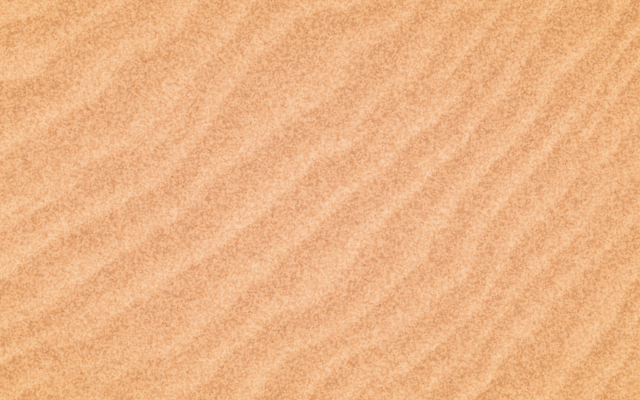
Give the GLSL for this texture, as a Shadertoy shader.

```glsl
// Wind-rippled pale orange sand with fine grains, lit softly from the upper left.

const vec3 SHADE_SAND = vec3(0.82, 0.56, 0.37);
const vec3 BASE_SAND  = vec3(0.937, 0.703, 0.512);
const vec3 LIGHT_SAND = vec3(0.972, 0.812, 0.657);

const float RIPPLE_ANGLE = 0.64;     // crest direction, radians above horizontal
const float RIPPLE_COUNT = 8.6;      // crests per canvas height
const float RIPPLE_BEND = 0.42;      // steepening toward the right side
const float RIPPLE_CONTRAST = 0.27;
const float GRAIN_COUNT = 235.0;     // grains per canvas height
const float GRAIN_CONTRAST = 0.58;
const float CLUMP_CONTRAST = 0.20;
const float TINT_CONTRAST = 0.05;
const float VIGNETTE = 0.16;

// Integer hash of a lattice cell, 0 to 1.
float hash(vec2 cell) {
    uvec2 q = uvec2(ivec2(cell)) * uvec2(1597334677u, 3812015801u);
    uint n = (q.x ^ q.y) * 1597334677u;
    n = (n ^ (n >> 15)) * 2246822519u;
    n ^= n >> 13;
    return float(n >> 8) / 16777216.0;
}

float valueNoise(vec2 p) {
    vec2 cell = floor(p);
    vec2 f = p - cell;
    f = f * f * (3.0 - 2.0 * f);
    float low = mix(hash(cell), hash(cell + vec2(1, 0)), f.x);
    float high = mix(hash(cell + vec2(0, 1)), hash(cell + vec2(1, 1)), f.x);
    return mix(low, high, f.y);
}

float fbm(vec2 p) {
    float sum = 0.0, weight = 0.5;
    for (int i = 0; i < 4; i++) {
        sum += weight * valueNoise(p);
        p = mat2(0.8, 0.6, -0.6, 0.8) * p * 2.03 + 17.3;
        weight *= 0.5;
    }
    return sum / 0.9375;
}

// Slow rise to a bright crest, then a steeper fall on the lee side.
float crestProfile(float phase) {
    float f = fract(phase);
    return smoothstep(0.25, 0.80, f) * (1.0 - smoothstep(0.82, 1.0, f));
}

float ripples(vec2 uv) {
    float c = cos(RIPPLE_ANGLE), s = sin(RIPPLE_ANGLE);
    float along = dot(uv, vec2(c, s));
    float across = dot(uv, vec2(s, -c));
    float bend = max(uv.x - 0.85, 0.0);
    across += RIPPLE_BEND * bend * bend;

    // Broad meander and small wiggles of the crest lines.
    float meander = fbm(vec2(along * 1.9, across * 2.6) + 5.0) - 0.5;
    float wiggle = valueNoise(vec2(along * 9.0, across * 7.0) + 31.0) - 0.5;
    float phase = across * RIPPLE_COUNT + 1.7 * meander + 0.32 * wiggle;

    // A second train takes over in patches, so that crests fork and merge.
    float patchMask = smoothstep(0.46, 0.62, fbm(vec2(along * 2.4, across * 3.4) + 50.0));
    float crest = mix(crestProfile(phase), crestProfile(phase * 1.22 + 0.35), patchMask);
    float strength = mix(0.55, 1.3, fbm(vec2(along * 2.2, across * 5.0) + 80.0));
    return (crest - 0.38) * strength;
}

void mainImage(out vec4 fragColor, in vec2 fragCoord) {
    vec2 uv = fragCoord / iResolution.y;
    vec2 centered = fragCoord / iResolution.xy - vec2(0.47, 0.5);

    // Grains, on a turned lattice to hide its axes.
    vec2 grainUv = mat2(0.85, 0.53, -0.53, 0.85) * uv * GRAIN_COUNT + 400.0;
    float grain = valueNoise(grainUv) - 0.5;
    float clump = valueNoise(grainUv * 0.47 + 91.0) - 0.5;
    float tint = valueNoise(grainUv * 0.9 + 700.0) - 0.5;
    float speck = smoothstep(0.80, 0.95, valueNoise(grainUv * 0.8 + 1300.0));

    // Brightness, from 0 in shade to 1 in full light.
    float edge = dot(centered, centered);
    float tone = 0.53 + RIPPLE_CONTRAST * ripples(uv);
    tone += GRAIN_CONTRAST * grain + CLUMP_CONTRAST * clump - 0.22 * speck;
    tone += 0.10 * (fbm(uv * 2.0 + 120.0) - 0.5);
    tone += VIGNETTE * (0.16 - edge);

    vec3 color = mix(SHADE_SAND, BASE_SAND, clamp(tone * 2.0, 0.0, 1.0));
    color = mix(color, LIGHT_SAND, clamp(tone * 2.0 - 1.0, 0.0, 1.0));

    // Warmer toward the corners, with slight hue changes between grains.
    color += TINT_CONTRAST * tint * vec3(-0.2, 0.3, 1.0);
    color.b += 0.10 * (0.15 - edge);
    fragColor = vec4(clamp(color, 0.0, 1.0), 1.0);
}
```
